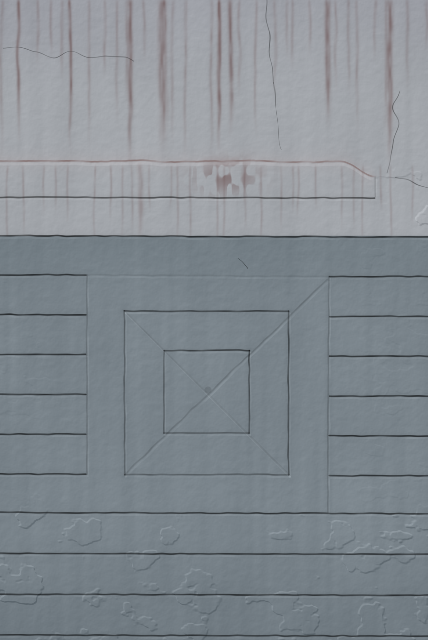
A WebGL 1 fragment shader for this texture:

```glsl
precision highp float;
uniform vec2 u_resolution;

float hash(vec2 p) {
  return fract(sin(dot(p, vec2(127.1, 311.7))) * 4375.85);
}

float noise(vec2 p) {
  vec2 i = floor(p), f = fract(p);
  f = f * f * (3.0 - 2.0 * f);
  return mix(mix(hash(i), hash(i + vec2(1, 0)), f.x),
             mix(hash(i + vec2(0, 1)), hash(i + vec2(1, 1)), f.x), f.y);
}

float fbm(vec2 p) {
  float sum = 0.0, amp = 0.5;
  for (int i = 0; i < 4; i++) {
    sum += amp * noise(p);
    p = p * 2.03 + 7.1;
    amp *= 0.5;
  }
  return sum;
}

float segmentDist(vec2 p, vec2 a, vec2 b) {
  vec2 ap = p - a, ab = b - a;
  return length(ap - ab * clamp(dot(ap, ab) / dot(ab, ab), 0.0, 1.0));
}

float stroke(float d, float halfWidth, float px) {
  return 1.0 - smoothstep(max(halfWidth - px * 0.5, 0.0), halfWidth + px * 0.6, d);
}

// Dark recess with a lit lip on its lower side
vec3 groove(vec3 c, vec2 p, vec2 a, vec2 b, float depth, float px) {
  vec2 q = p + 0.0022 * (noise(p * 45.0) - 0.5);
  float dark = stroke(segmentDist(q, a, b), 0.0017, px);
  float lip = stroke(segmentDist(q - vec2(0.003, 0.005), a, b), 0.002, px);
  float soft = exp(-segmentDist(q, a, b) * 160.0);
  c += 0.05 * lip * noise(p * 30.0 + 4.0);
  return c * (1.0 - depth * dark * (0.6 + 0.4 * noise(p * 38.0)) - 0.08 * depth * soft);
}

vec3 panel(vec3 c, vec2 p, vec2 lo, vec2 hi, float px) {
  c = groove(c, p, lo, vec2(hi.x, lo.y), 0.5, px);
  c = groove(c, p, vec2(hi.x, lo.y), hi, 0.43, px);
  c = groove(c, p, lo, vec2(lo.x, hi.y), 0.3, px);
  return groove(c, p, vec2(lo.x, hi.y), hi, 0.3, px);
}

float crack(vec2 p, vec2 a, vec2 b, float px) {
  vec2 bend = vec2(noise(p * 24.0), noise(p * 24.0 + 9.0)) - 0.5;
  return stroke(segmentDist(p + bend * 0.025, a, b), 0.0007, px) * (0.4 + 0.6 * noise(p * 35.0));
}

float streak(vec2 p, float x, float top, float bottom, float width) {
  float dx = (p.x - x + 0.005 * (noise(vec2(p.y * 16.0, x * 50.0)) - 0.5)) / width;
  float span = smoothstep(top - 0.01, top + 0.01, p.y) * (1.0 - smoothstep(mix(top, bottom, 0.5), bottom, p.y));
  return exp(-dx * dx) * span * (0.4 + 0.6 * noise(vec2(p.x * 180.0, p.y * 35.0)));
}

// Paint surface: fine plaster grain and flaked terraces
float height(vec2 p, float flaking) {
  float flakes = smoothstep(0.56, 0.61, fbm(p * vec2(15.0, 20.0)));
  return fbm(p * 75.0) * 0.55 + fbm(p * 14.0) * 0.4 + flakes * flaking;
}

void main() {
  vec2 uv = gl_FragCoord.xy / u_resolution;
  vec2 p = vec2(uv.x, 1.5 * (1.0 - uv.y));
  float px = 1.5 / u_resolution.y;
  float lower = smoothstep(0.553 - px, 0.553 + px, p.y);

  // Base coats
  vec3 pale = mix(vec3(0.60, 0.61, 0.64), vec3(0.635, 0.65, 0.67), smoothstep(0.0, 0.32, p.y + 0.15 * fbm(p * 4.0)));
  vec3 grey = mix(vec3(0.455, 0.497, 0.525), vec3(0.475, 0.515, 0.543), smoothstep(0.56, 0.72, p.y));
  grey -= 0.035 * smoothstep(1.22, 1.5, p.y);
  vec3 c = mix(pale, grey, lower);
  c += 0.035 * (fbm(p * 6.0) - 0.47) + 0.022 * (noise(vec2(p.x * 65.0, p.y * 2.5)) - 0.5);

  // Surface relief
  float sides = smoothstep(0.3, 0.42, abs(p.x - 0.48));
  float flaking = smoothstep(1.19, 1.21, p.y) * 0.7 + lower * sides * 0.18;
  float plaster = smoothstep(0.86, 0.92, p.x) * smoothstep(0.38, 0.44, p.y) * (1.0 - lower);
  float relief = height(p, flaking + plaster) - height(p - vec2(0.002, 0.003), flaking + plaster);
  c += clamp(relief * 0.12, -0.09, 0.07);

  // Rust runs on the pale wall
  float rust = streak(p, 0.164, 0.0, 0.38, 0.004) + streak(p, 0.304, 0.0, 0.42, 0.005);
  rust += streak(p, 0.381, 0.0, 0.39, 0.009) + streak(p, 0.539, 0.0, 0.34, 0.005);
  rust += streak(p, 0.513, 0.0, 0.37, 0.004) + streak(p, 0.766, 0.0, 0.32, 0.006);
  rust += streak(p, 0.911, 0.0, 0.42, 0.006) + 0.7 * streak(p, 0.043, 0.0, 0.36, 0.004);
  for (int i = 0; i < 28; i++) {
    float k = float(i);
    float x = (k + hash(vec2(k, 3.0))) / 28.0;
    float fall = 0.12 + 0.3 * hash(vec2(k, 8.0));
    rust += 0.4 * streak(p, x, 0.0, fall, 0.004);
    rust += 0.35 * streak(p, x + 0.013, 0.39, 0.43 + fall * 0.5, 0.003);
  }
  rust += 0.6 * streak(p, 0.328, 0.385, 0.58, 0.006);
  vec2 stain = (p - vec2(0.53, 0.415)) / vec2(0.065, 0.035);
  rust += 0.8 * exp(-dot(stain, stain)) * smoothstep(0.42, 0.65, noise(p * vec2(110.0, 45.0)));
  c = mix(c, vec3(0.43, 0.34, 0.34), clamp(rust * 0.72, 0.0, 0.7) * (1.0 - 0.9 * lower));

  // Rough ledge with a rounded right end
  float ledgeY = 0.378 + 0.009 * (fbm(p * vec2(18.0, 3.0)) - 0.5) + 0.035 * smoothstep(0.8, 0.875, p.x);
  float ledgeSpan = 1.0 - smoothstep(0.86, 0.885, p.x);
  float ledge = stroke(abs(p.y - ledgeY), 0.0018, px) * ledgeSpan;
  c = mix(c, vec3(0.48, 0.42, 0.42), ledge * (0.2 + 0.65 * noise(p * 32.0)));
  c += 0.035 * stroke(abs(p.y - ledgeY - 0.007), 0.003, px) * ledgeSpan;
  c += vec3(0.02, 0.0, -0.005) * exp(-abs(p.y - ledgeY) * 70.0) * ledgeSpan;
  c = groove(c, p, vec2(0.876, 0.415), vec2(0.877, 0.46), 0.13, px);
  c = groove(c, p, vec2(-0.1, 0.462), vec2(0.875, 0.464), 0.5, px);
  c = groove(c, p, vec2(-0.1, 0.552), vec2(1.1, 0.556), 0.6, px);

  // Hairline cracks
  float cracks = crack(p, vec2(0.0, 0.115), vec2(0.31, 0.14), px) + crack(p, vec2(0.625, 0.0), vec2(0.637, 0.19), px);
  cracks += crack(p, vec2(0.637, 0.19), vec2(0.66, 0.35), px) + crack(p, vec2(0.93, 0.21), vec2(0.91, 0.4), px);
  cracks += crack(p, vec2(0.93, 0.41), vec2(1.0, 0.44), px) + crack(p, vec2(0.555, 0.605), vec2(0.585, 0.63), px);
  c *= 1.0 - 0.38 * min(cracks, 1.0);

  // Side boards and full-width boards
  for (int i = 0; i < 6; i++) {
    float y = 0.644 + 0.0934 * float(i);
    c = groove(c, p, vec2(-0.1, y), vec2(0.2, y), 0.62, px);
    c = groove(c, p, vec2(0.77, y + 0.004), vec2(1.1, y + 0.004), 0.62, px);
  }
  for (int i = 0; i < 4; i++) {
    float y = 1.201 + 0.0957 * float(i);
    c = groove(c, p, vec2(-0.1, y), vec2(1.1, y + 0.003), 0.58, px);
  }
  c = groove(c, p, vec2(0.203, 0.644), vec2(0.203, 1.111), 0.16, px);
  c = groove(c, p, vec2(0.768, 0.648), vec2(0.766, 1.2), 0.16, px);
  c = groove(c, p, vec2(0.203, 0.644), vec2(0.768, 0.648), 0.07, px);

  // Nested square panels joined by mitre lines
  vec2 outerLo = vec2(0.291, 0.729), outerHi = vec2(0.674, 1.112);
  vec2 innerLo = vec2(0.383, 0.821), innerHi = vec2(0.582, 1.015);
  c = panel(c, p, outerLo, outerHi, px);
  c = panel(c, p, innerLo, innerHi, px);
  c = groove(c, p, outerLo, outerHi, 0.1, px);
  c = groove(c, p, vec2(outerLo.x, outerHi.y), vec2(0.765, 0.655), 0.14, px);
  c *= 1.0 - 0.1 * stroke(length(p - vec2(0.486, 0.914)), 0.008, px);

  gl_FragColor = vec4(clamp(c, 0.0, 1.0), 1.0);
}
```
